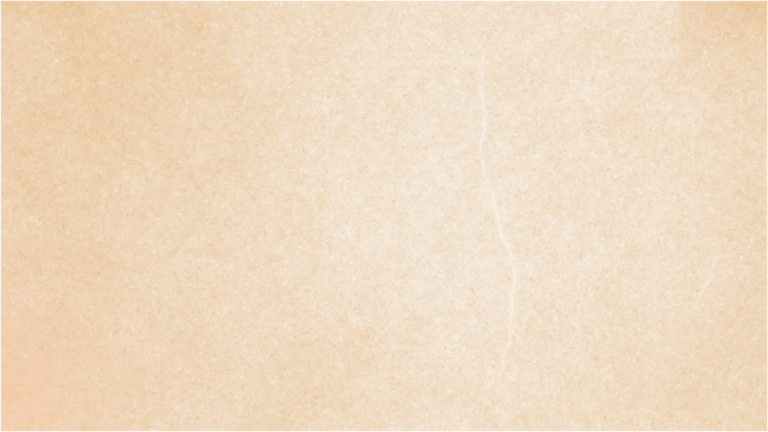
This texture is drawn by a Shadertoy shader. Its source:

```glsl
// Aged parchment: warm stains over a pale sheet, with fine fibrous grain and creases.
// The grain sums randomly turned soft strokes, one per cell, at several scales.
// Broad stains are soft ellipses; creases are thin bands along curved lines.

const vec3 PALE = vec3(0.953, 0.902, 0.838);
const vec3 TAN = vec3(0.917, 0.775, 0.610);
const vec3 ORANGE = vec3(0.960, 0.770, 0.560);
const vec3 PEACH = vec3(0.970, 0.790, 0.660);
const vec3 GREY = vec3(0.840, 0.800, 0.730);
const vec3 CHALK = vec3(0.985, 0.960, 0.920);

vec3 hash3(vec2 cell) {
    vec3 q = fract(cell.xyx * vec3(0.1031, 0.1030, 0.0973));
    q += dot(q, q.yzx + 33.33);
    return fract((q.xxy + q.yzz) * q.zyx);
}

// Signed cellular noise; radii are the stroke half length and half width in cells.
float strokes(vec2 p, float scale, vec2 radii, float seed) {
    vec2 q = p * scale + seed;
    vec2 cell = floor(q);
    float sum = 0.0;
    for (int j = -1; j <= 1; j++) {
        for (int i = -1; i <= 1; i++) {
            vec2 id = cell + vec2(i, j);
            vec3 rnd = hash3(id);
            vec2 d = q - id - rnd.xy;
            float angle = 6.2832 * fract(rnd.x * 7.3 + rnd.z * 3.1);
            vec2 axis = vec2(cos(angle), sin(angle));
            vec2 local = vec2(dot(d, axis), dot(d, vec2(-axis.y, axis.x))) / radii;
            sum += (2.0 * rnd.z - 1.0) * exp(-dot(local, local));
        }
    }
    return sum;
}

float stain(vec2 p, vec2 center, vec2 size) {
    vec2 d = (p - center) / size;
    return exp(-dot(d, d));
}

// Soft line at the given sideways offset, limited to a vertical span.
float crease(float offset, float y, vec2 span, float width) {
    float ends = smoothstep(span.x, span.x + 0.06, y) * smoothstep(span.y, span.y - 0.06, y);
    return ends * exp(-offset * offset / (width * width));
}

// Stain depth over the sheet: 0 is pale paper, 1 is deep tan.
float sheetTone(vec2 p, float aspect) {
    vec2 w = p + 0.05 * vec2(strokes(p, 5.0, vec2(0.45), 3.0), strokes(p, 5.0, vec2(0.45), 41.0));
    float right = aspect - p.x;
    float tone = 0.19 + 0.34 * smoothstep(1.0, 0.05, w.x);
    tone += 0.26 * stain(w, vec2(0.30, 0.85), vec2(0.34, 0.24));
    tone += 0.30 * stain(w, vec2(0.05, 1.03), vec2(0.16, 0.08));
    tone += 0.24 * stain(w, vec2(0.76, 0.08), vec2(0.24, 0.20));
    tone += 0.12 * stain(w, vec2(0.10, 0.42), vec2(0.18, 0.25));
    tone -= 0.14 * stain(w, vec2(1.02, 0.42), vec2(0.28, 0.42));
    tone += 0.15 * stain(w, vec2(aspect - 0.2, 0.1), vec2(0.35, 0.22));
    tone += 0.22 * smoothstep(0.25, 0.0, right + 0.4 * (w.x - p.x));
    // Darker strip with a straight left edge in the upper right corner
    float strip = smoothstep(0.212, 0.196, right) * smoothstep(0.72, 1.0, w.y);
    tone += 0.26 * strip + 0.22 * stain(w, vec2(aspect - 0.06, 1.02), vec2(0.16, 0.10));
    return tone;
}

float creases(vec2 p, float aspect) {
    float wobble = 0.004 * sin(p.y * 37.0) + 0.002 * sin(p.y * 91.0 + 1.0);
    float bend = 1.117 + 0.073 * smoothstep(0.66, 0.33, p.y) - 0.030 * smoothstep(0.33, 0.10, p.y);
    float x = p.x - wobble;
    float wear = 0.55 + 0.45 * sin(p.y * 23.0 + 2.0 * sin(p.y * 51.0));
    float main = crease(x - bend, p.y, vec2(0.10, 0.91), 0.0035) * (0.4 + 0.5 * wear);
    main += 0.3 * crease(x - bend, p.y, vec2(0.22, 0.60), 0.012);
    float r = aspect - x;
    float faint = crease(r - 0.175 + 0.06 * (0.7 - p.y), p.y, vec2(0.58, 0.76), 0.003);
    faint += crease(r - 0.065, p.y, vec2(0.60, 0.82), 0.003);
    faint += crease(r - 0.165 + 0.35 * (p.y - 0.28), p.y, vec2(0.24, 0.46), 0.005);
    return main + 0.35 * faint;
}

void mainImage(out vec4 fragColor, in vec2 fragCoord) {
    vec2 p = fragCoord / iResolution.y;
    float aspect = iResolution.x / iResolution.y;

    // Stains and soft mottling
    float tone = sheetTone(p, aspect);
    tone += 0.10 * strokes(p, 9.0, vec2(0.45, 0.35), 11.0);
    tone += 0.14 * strokes(p, 34.0, vec2(0.45, 0.30), 17.0);

    // Fibrous grain
    tone += 0.28 * strokes(p, 78.0, vec2(0.48, 0.22), 23.0);
    tone += 0.26 * strokes(p, 150.0, vec2(0.48, 0.25), 59.0);
    vec3 color = mix(PALE, TAN, clamp(tone, -0.15, 1.15));

    // Orange and grey flecks
    float warm = smoothstep(0.35, 0.95, strokes(p, 64.0, vec2(0.42, 0.17), 71.0));
    float cool = smoothstep(0.35, 0.95, strokes(p, 72.0, vec2(0.42, 0.15), 97.0));
    color = mix(color, ORANGE, 0.50 * warm);
    color = mix(color, GREY, 0.32 * cool);

    // Peach lower left corner and chalky creases
    color = mix(color, PEACH, 0.45 * stain(p, vec2(0.0, 0.08), vec2(0.24, 0.22)));
    color = mix(color, CHALK, 0.65 * clamp(creases(p, aspect), 0.0, 1.0));

    // Thin white rim
    vec2 toEdge = min(p, vec2(aspect, 1.0) - p);
    float rim = smoothstep(0.0042, 0.0012, min(toEdge.x, toEdge.y));
    color = mix(color, vec3(1.0), 0.75 * rim);
    fragColor = vec4(color, 1.0);
}
```
